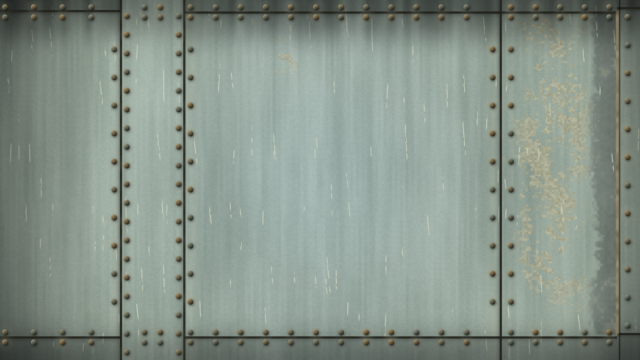
Write a Shadertoy shader that draws this texture.

```glsl
float hash(vec2 p) {
    return fract(sin(dot(p, vec2(127.1, 311.7))) * 43758.545);
}

float noise(vec2 p) {
    vec2 i = floor(p), f = fract(p);
    f = f * f * (3.0 - 2.0 * f);
    return mix(mix(hash(i), hash(i + vec2(1, 0)), f.x),
               mix(hash(i + vec2(0, 1)), hash(i + 1.0), f.x), f.y);
}

float fbm(vec2 p) {
    float sum = 0.0, amp = 0.5;
    for (int i = 0; i < 5; i++) {
        sum += amp * noise(p);
        p = p * 2.03 + 17.3;
        amp *= 0.5;
    }
    return sum;
}

float glow(float d, float width) {
    return exp(-d * d / (width * width));
}

float band(float x, float lo, float hi, float soft) {
    return smoothstep(lo - soft, lo + soft, x) * (1.0 - smoothstep(hi - soft, hi + soft, x));
}

float line(float d, float halfWidth, float px) {
    return 1.0 - smoothstep(halfWidth - px * 0.5, halfWidth + px, abs(d));
}

// Dark groove with a pale worn lip
vec3 seam(vec3 col, float d, float px) {
    col *= 1.0 + 0.12 * glow(d - 0.006, 0.004) - 0.22 * glow(d, 0.009);
    return mix(col, vec3(0.13, 0.13, 0.1), 0.9 * line(d, 0.0023, px));
}

// Evenly spaced domed rivets
vec3 rivets(vec3 col, vec2 p, vec2 start, vec2 gap, float count, float px) {
    float k = clamp(round(dot(p - start, gap) / dot(gap, gap)), 0.0, count - 1.0);
    vec2 center = start + k * gap, d = p - center;
    float rust = hash(center * 31.0), radius = 0.0073;
    col = mix(col, vec3(0.67, 0.67, 0.57), 0.35 * rust * glow(length(d), 0.016));
    col *= 1.0 - 0.6 * glow(length(d - vec2(0.002, -0.003)), 0.008);
    float light = dot(d, vec2(-0.6, 0.8)) / radius;
    vec3 dome = mix(vec3(0.36, 0.38, 0.33), vec3(0.44, 0.37, 0.25), rust) * (0.95 + 0.55 * light);
    return mix(col, dome, line(length(d), radius, px));
}

// Sparse tilted chips of bare paint
float scratches(vec2 p, vec2 cells, float density, float px) {
    vec2 id = floor(p * cells);
    vec2 d = p - (id + 0.3 + 0.4 * vec2(hash(id + 9.1), hash(id + 5.3))) / cells;
    d.x += d.y * (hash(id + 2.9) - 0.35) * 0.2;
    float reach = mix(0.08, 0.3, hash(id + 7.7)) / cells.y;
    float worn = smoothstep(0.2, 0.5, noise(p * vec2(160, 90)));
    return step(hash(id + 3.7), density) * line(d.x, 0.0011, px) * band(d.y, -reach, reach, 0.006) * worn;
}

// Weathered paint with vertical rain streaks
vec3 paint(vec2 p) {
    float wear = 0.14 * (fbm(p * vec2(5, 2.5)) - 0.48);
    wear += 0.055 * (noise(p * vec2(38, 2.2)) - 0.5);
    wear += 0.04 * (noise(p * vec2(130, 6)) - 0.5);
    wear += 0.025 * (noise(p * 230.0) - 0.5);
    float middle = glow(length(p - vec2(0.9, 0.5)), 0.5);
    return mix(vec3(0.59, 0.645, 0.595), vec3(0.6, 0.675, 0.655), middle) + wear;
}

// Cream patches and a dark run on the right panel
vec3 flakes(vec3 col, vec2 p) {
    float panel = band(p.x, 1.395, 1.712, 0.003) * band(p.y, 0.07, 0.965, 0.004);
    float rough = fbm(p * vec2(16, 11)) + 0.35 * (noise(p * 110.0) - 0.5);
    float area = band(p.x, 1.43, 1.63, 0.04) * band(p.y, 0.16, 1.0, 0.12);
    float flake = smoothstep(0.48, 0.62, rough + 0.28 * area - 0.2);
    float run = band(p.x + 0.06 * (rough - 0.5), 1.65, 1.73, 0.012);
    col = mix(col, vec3(0.37, 0.41, 0.38) + 0.12 * rough, 0.8 * panel * run);
    vec3 cream = vec3(0.6, 0.59, 0.48) + 0.16 * noise(p * 170.0);
    col = mix(col, cream, 0.75 * panel * flake * max(area, 0.3));
    float chip = smoothstep(0.52, 0.66, fbm(p * 45.0)) * glow(length(p - vec2(0.8, 0.85)), 0.05);
    return mix(col, cream, 0.7 * chip);
}

void mainImage(out vec4 fragColor, in vec2 fragCoord) {
    float px = 1.0 / iResolution.y;
    vec2 p = fragCoord / iResolution.xy * vec2(1.7778, 1.0);
    float top = p.x < 0.336 ? 0.969 : (p.x < 1.715 ? 0.965 : 0.977);
    float low = p.x < 1.715 ? 0.0625 : 0.072;
    float narrow = band(p.x, 0.336, 0.512, 0.001);

    vec3 col = flakes(paint(p), p);
    float chips = scratches(p, vec2(19, 6), 0.32, px) + scratches(p + 0.37, vec2(34, 11), 0.13, px);
    col = mix(col, vec3(0.78, 0.81, 0.73), 0.75 * min(chips, 1.0));

    // Pale margins and grime below the upper seam
    float margin = glow(p.x - 0.531, 0.015) + glow(p.x - 1.372, 0.014) + 0.6 * glow(p.x - 0.318, 0.013);
    col = mix(col, vec3(0.69, 0.71, 0.63), 0.45 * margin * noise(p * vec2(60, 9)));
    float hang = smoothstep(0.14, 0.0, top - p.y) * (0.3 + 0.7 * noise(p * vec2(45, 3)));
    col *= 1.0 - 0.4 * hang * (1.0 - 0.6 * narrow);

    // Shading towards the borders
    col *= 1.0 - 0.26 * (1.0 - smoothstep(0.0, 0.32, p.x));
    col *= 1.0 - 0.18 * smoothstep(1.64, 1.78, p.x);
    col *= 1.0 - 0.27 * smoothstep(0.36, 0.52, abs(p.y - 0.5));
    col *= 1.0 - 0.35 * smoothstep(0.75, 1.12, length((p - vec2(0.889, 0.5)) * vec2(0.95, 1.1)));
    col *= 1.0 - 0.14 * (step(top, p.y) + step(p.y, low)) * (1.0 - narrow);

    // Plate joints
    col = mix(seam(seam(col, p.y - top, px), p.y - low, px), col, narrow);
    col = seam(seam(seam(col, p.x - 0.336, px), p.x - 0.512, px), p.x - 1.391, px);
    float rustLine = line(p.x - 1.715, 0.004, px) * band(p.y, 0.07, 0.97, 0.004);
    col = mix(col, vec3(0.45, 0.38, 0.27) + 0.2 * noise(p * 60.0), 0.75 * rustLine);
    col *= 1.0 - 0.45 * line(p.x - 1.721, 0.0015, px);

    // Rivet columns in mirrored pairs, then rows along the joints
    vec2 sparse = vec2(0, 0.0779), dense = vec2(0, 0.0519);
    for (float i = 0.0; i < 2.0; i++) {
        col = rivets(col, p, vec2(0.317 + 0.212 * i, 0.162), sparse, 10.0, px);
        col = rivets(col, p, vec2(1.368 + 0.051 * i, 0.162), sparse, 10.0, px);
        col = rivets(col, p, vec2(0.352 + 0.144 * i, 0.0215), dense, 19.0, px);
    }
    col = rivets(col, p, vec2(1.743, 0.096), sparse, 12.0, px);
    for (int i = 0; i < 4; i++) {
        float y = (i < 2 ? 0.049 : 0.952) + 0.028 * float(i % 2);
        col = rivets(col, p, vec2(0.014, y), vec2(0.0798, 0), 4.0, px);
        col = rivets(col, p, vec2(0.401, y), vec2(0.044, 0), 2.0, px);
        col = rivets(col, p, vec2(0.529, y), vec2(0.0697, 0), 12.0, px);
        col = rivets(col, p, vec2(1.419, y), vec2(0.0683, 0), 5.0, px);
    }
    fragColor = vec4(clamp(col, 0.0, 1.0), 1.0);
}
```
